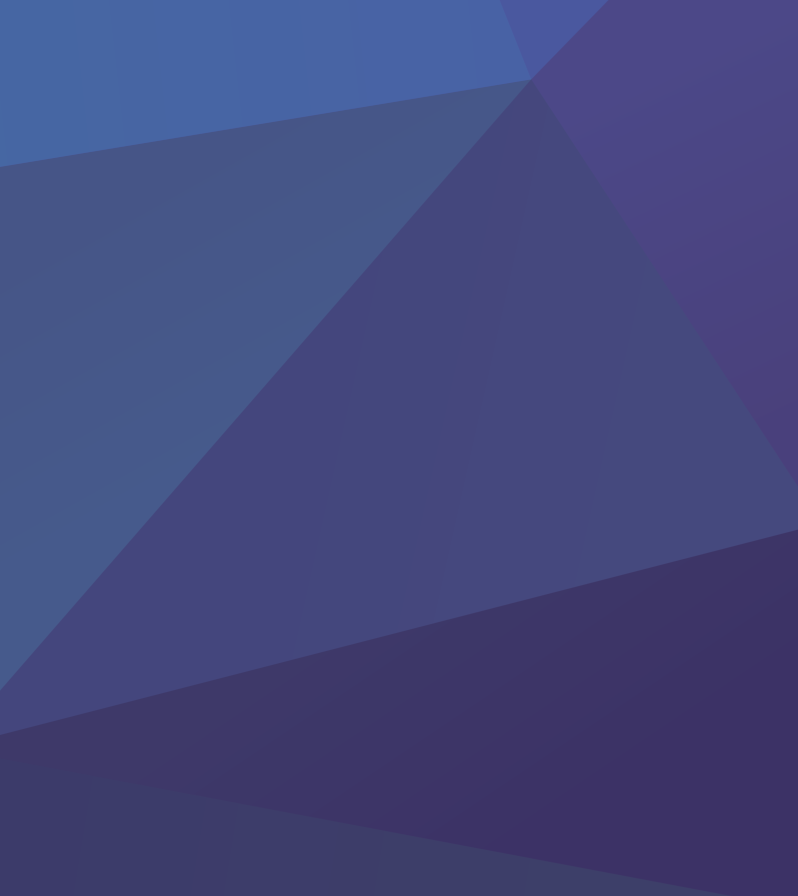
This background is drawn by a Shadertoy shader. Its source:

```glsl
// Low-poly backdrop of large blue, indigo and plum facets with soft gradients.
#define APEX        vec2(0.6657, 0.9115)
#define LEFT_HIGH   vec2(0.0, 0.8138)
#define LEFT_MID    vec2(0.0, 0.2292)
#define LEFT_LOW    vec2(0.0, 0.1797)
#define LEFT_BASE   vec2(0.0, 0.1536)
#define TOP_LEFT    vec2(0.6261, 1.0)
#define TOP_RIGHT   vec2(0.7625, 1.0)
#define RIGHT_HIGH  vec2(1.0, 0.4570)
#define RIGHT_LOW   vec2(1.0, 0.4089)
#define BASE_RIGHT  vec2(0.9164, 0.0)

// Smooth coverage of the half plane to the left of the ray a -> b.
float leftOf(vec2 uv, vec2 a, vec2 b) {
    vec2 along = (b - a) * iResolution.xy;
    vec2 rel = (uv - a) * iResolution.xy;
    float dist = (along.x * rel.y - along.y * rel.x) / length(along);
    return smoothstep(-0.75, 0.75, dist);
}

// Linear gradient between two colours, placed at the points a and b.
vec3 gradient(vec2 uv, vec2 a, vec2 b, vec3 colorA, vec3 colorB) {
    vec2 axis = b - a;
    return mix(colorA, colorB, clamp(dot(uv - a, axis) / dot(axis, axis), 0.0, 1.0));
}

void mainImage(out vec4 fragColor, in vec2 fragCoord) {
    vec2 uv = fragCoord / iResolution.xy;

    // Facet colours
    vec3 indigo = gradient(uv, vec2(0.35, 0.45), vec2(0.75, 0.35),
                           vec3(0.266, 0.275, 0.490), vec3(0.272, 0.285, 0.494));
    vec3 purple = gradient(uv, vec2(0.78, 0.92), vec2(0.95, 0.52),
                           vec3(0.297, 0.284, 0.535), vec3(0.288, 0.252, 0.485));
    vec3 slate = gradient(uv, vec2(0.10, 0.78), vec2(0.25, 0.48),
                          vec3(0.273, 0.332, 0.528), vec3(0.276, 0.353, 0.548));
    vec3 violet = vec3(0.290, 0.345, 0.625);
    vec3 blue = gradient(uv, vec2(0.0, 0.88), vec2(0.64, 0.96),
                         vec3(0.275, 0.402, 0.638), vec3(0.284, 0.385, 0.648));
    vec3 plum = gradient(uv, vec2(0.45, 0.30), vec2(0.60, 0.05),
                         vec3(0.242, 0.222, 0.412), vec3(0.236, 0.198, 0.400));
    vec3 dusk = gradient(uv, vec2(0.05, 0.12), vec2(0.70, 0.0),
                         vec3(0.236, 0.232, 0.416), vec3(0.240, 0.246, 0.412));

    // Middle facets, meeting at the apex
    vec3 color = mix(indigo, purple, leftOf(uv, APEX, RIGHT_HIGH));
    color = mix(color, slate, leftOf(uv, LEFT_MID, APEX));

    // Upper facets
    float above = leftOf(uv, LEFT_HIGH, APEX);
    color = mix(color, violet, above * leftOf(uv, APEX, TOP_RIGHT));
    color = mix(color, blue, above * leftOf(uv, APEX, TOP_LEFT));

    // Lower facets
    color = mix(color, plum, leftOf(uv, RIGHT_LOW, LEFT_LOW));
    color = mix(color, dusk, leftOf(uv, BASE_RIGHT, LEFT_BASE));

    fragColor = vec4(color, 1.0);
}
```
